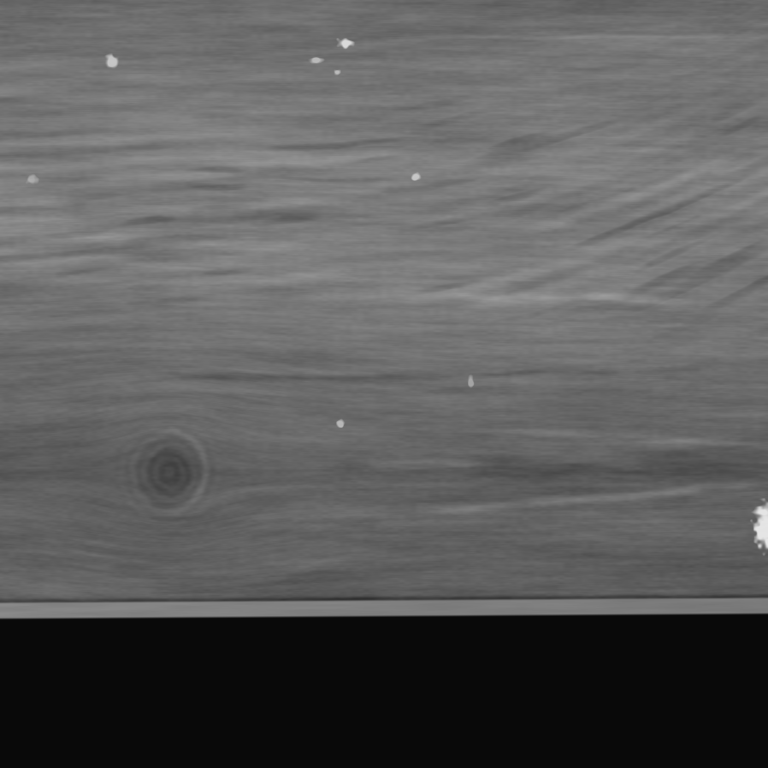
This texture is drawn by a three.js fragment shader. Its source:

```glsl
// Grey wooden board with rippled grain, a knot and paint flecks above a black gap.
varying vec2 vUv;

float hash(vec2 p) {
  return fract(sin(dot(p, vec2(127.1, 311.7))) * 43758.5453);
}

float noise(vec2 p) {
  vec2 cell = floor(p);
  vec2 f = fract(p);
  f = f * f * (3.0 - 2.0 * f);
  float low = mix(hash(cell), hash(cell + vec2(1.0, 0.0)), f.x);
  float high = mix(hash(cell + vec2(0.0, 1.0)), hash(cell + vec2(1.0)), f.x);
  return mix(low, high, f.y);
}

// Layered noise centred on zero
float fbm(vec2 p) {
  float sum = 0.0;
  float weight = 0.5;
  for (int i = 0; i < 4; i++) {
    sum += weight * (noise(p) - 0.5);
    p = p * 2.03 + vec2(17.3, 9.1);
    weight *= 0.55;
  }
  return sum;
}

float band(float x, float low, float high, float soft) {
  return smoothstep(low - soft, low + soft, x) * (1.0 - smoothstep(high - soft, high + soft, x));
}

// Height of the grain flowing around a knot
float flowHeight(vec2 d, float strength) {
  return d.y * (1.0 - strength / (strength + dot(d * vec2(0.7, 1.0), d)));
}

// Soft broken line along the grain
float streak(vec2 p, vec2 center, float halfLength, float width, float slope) {
  vec2 d = p - center;
  d.y -= slope * d.x + 0.008 * (noise(vec2(p.x * 14.0, center.y * 90.0)) - 0.5);
  float broken = 0.35 + 0.9 * noise(vec2(p.x * 28.0, p.y * 180.0));
  return broken * exp(-d.y * d.y / (width * width)) * (1.0 - smoothstep(0.5, 1.0, abs(d.x) / halfLength));
}

// Ragged paint fleck
float fleck(vec2 p, vec2 center, vec2 size) {
  vec2 d = (p - center) / size;
  float ragged = 0.7 * (noise(p * 180.0) - 0.5);
  return 1.0 - smoothstep(0.55, 1.25, length(d) + ragged);
}

// Slanted pores, shaded like shallow relief
float ripples(vec2 p) {
  float bend = max(p.x - 0.4, 0.0);
  float y = p.y - 0.06 * p.x - 0.36 * bend * bend;
  y += 0.012 * fbm(p * vec2(9.0, 12.0));
  vec2 q = vec2(p.x * 8.0, y * 72.0);
  float relief = noise(q) - noise(q + vec2(0.1, 0.45));
  float pores = smoothstep(0.6, 0.95, noise(q * vec2(1.3, 1.15) + 31.0));
  return 0.11 * relief - 0.07 * pores;
}

float wood(vec2 p) {
  vec2 d = p - vec2(0.221, 0.385);
  float y = flowHeight(d, 0.0035);

  // Broad light and shade
  float tone = mix(0.365, 0.45, smoothstep(0.27, 0.64, p.y));
  tone += 0.04 * band(p.y, 0.6, 0.86, 0.09);
  tone -= 0.025 * smoothstep(0.9, 1.0, p.y);
  tone += 0.09 * fbm(vec2(p.x * 3.0, y * 15.0));

  // Long fibres and fine pores
  tone += 0.10 * fbm(vec2(p.x * 5.0, y * 65.0));
  tone += 0.08 * fbm(vec2(p.x * 17.0 + 5.0, y * 190.0));
  tone += 0.025 * (noise(p * vec2(130.0, 320.0)) - 0.5);
  tone += ripples(p) * (0.2 + 0.8 * band(p.y, 0.61, 0.85, 0.05)) * smoothstep(0.3, 0.6, p.y);

  // Knot core and its faint rings
  float r = length(d * vec2(1.0, 0.95)) + 0.012 * fbm(p * 30.0);
  tone -= 0.06 * (1.0 - smoothstep(0.015, 0.055, r));
  tone += 0.018 * sin(r * 420.0) * (1.0 - smoothstep(0.03, 0.085, r));
  tone += 0.04 * exp(-pow((r - 0.047) / 0.006, 2.0)) * smoothstep(-0.02, 0.04, d.x);

  // Pale and dark veins
  tone += 0.09 * streak(p, vec2(0.67, 0.612), 0.26, 0.006, 0.0);
  tone += 0.10 * streak(p, vec2(0.78, 0.352), 0.27, 0.006, 0.08);
  tone += 0.07 * streak(p, vec2(0.82, 0.430), 0.20, 0.006, -0.04);
  tone += 0.07 * streak(p, vec2(0.55, 0.395), 0.10, 0.005, 0.0);
  tone += 0.06 * streak(p, vec2(0.78, 0.952), 0.28, 0.003, 0.0);
  tone -= 0.08 * streak(p, vec2(0.40, 0.768), 0.15, 0.003, 0.0);
  tone -= 0.07 * streak(p, vec2(0.52, 0.513), 0.42, 0.004, 0.02);
  tone -= 0.06 * streak(p, vec2(0.80, 0.390), 0.26, 0.020, 0.03);
  return tone;
}

float flecks(vec2 p) {
  float paint = 0.8 * fleck(p, vec2(0.146, 0.919), vec2(0.009, 0.009));
  paint = max(paint, fleck(p, vec2(0.449, 0.944), vec2(0.010, 0.006)));
  paint = max(paint, 0.7 * fleck(p, vec2(0.413, 0.922), vec2(0.009, 0.004)));
  paint = max(paint, 0.7 * fleck(p, vec2(0.439, 0.906), vec2(0.005, 0.004)));
  paint = max(paint, 0.8 * fleck(p, vec2(0.542, 0.770), vec2(0.006, 0.005)));
  paint = max(paint, 0.5 * fleck(p, vec2(0.042, 0.766), vec2(0.007, 0.006)));
  paint = max(paint, 0.5 * fleck(p, vec2(0.613, 0.502), vec2(0.004, 0.009)));
  paint = max(paint, 0.7 * fleck(p, vec2(0.444, 0.449), vec2(0.005, 0.005)));
  return max(paint, 1.1 * fleck(p, vec2(0.999, 0.312), vec2(0.017, 0.030)));
}

void main() {
  vec2 p = vUv;
  float edge = p.y - 0.0065 * p.x;
  float tone = mix(wood(p), 0.85, flecks(p));

  // Pale trim below a thin dark seam
  tone -= 0.12 * exp(-pow((edge - 0.217) / 0.003, 2.0));
  float trim = 0.52 + 0.06 * fbm(vec2(p.x * 12.0, edge * 160.0)) - 0.04 * p.x;
  tone = mix(trim, tone, smoothstep(0.213, 0.2165, edge));
  tone = mix(0.036, tone, smoothstep(0.1925, 0.1965, edge));
  gl_FragColor = vec4(vec3(tone), 1.0);
}
```
